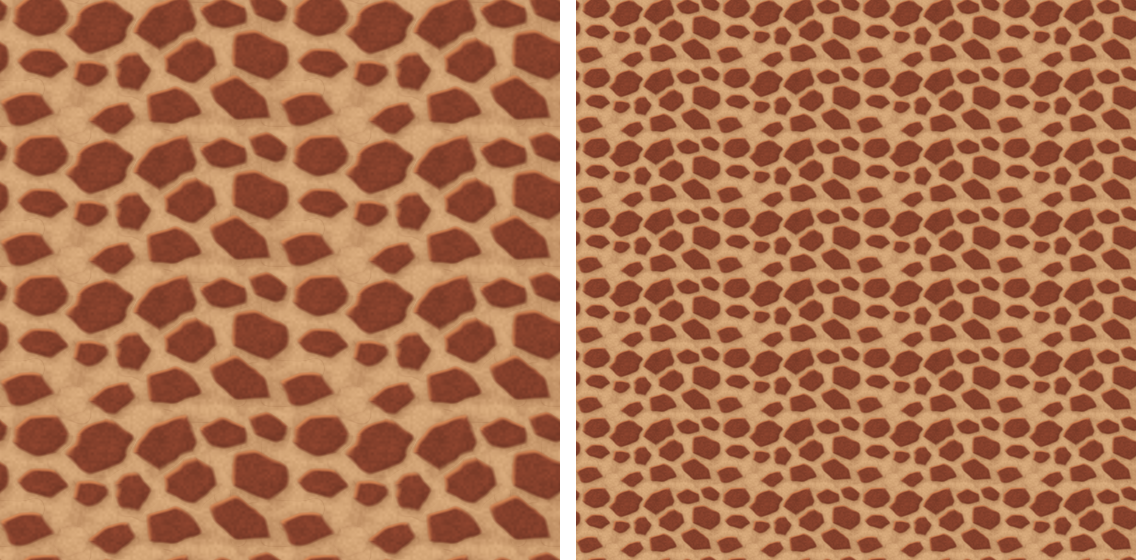
Left, the tile; right, the same tile 2 across and 2 down.
A Shadertoy shader for this pattern:

```glsl
// Seamless bed of rounded brown stones set in sand, lit from the upper left.

const float TAU = 6.2831853;
const vec2 REPEATS = vec2(2.0, 4.0);   // tiles across and down the canvas
const vec2 TILE = vec2(2.0, 1.0);      // tile size in working units
const int COLUMNS = 5;
const int ROWS = 3;
const int SIDES = 6;                   // facets of each stone
const float ROUNDING = 14.0;           // higher gives sharper corners
const float GAP = 0.025;               // half the least gap between stones
const float SOFT = 0.014;              // edge softness
const float RIM = 0.036;               // width of the lit rim
const float SHADOW = 0.035;            // reach of the shadow on the sand
const vec2 LIGHT = vec2(-0.6, 0.8);

// One entry per row of stones, from the top
const vec3 ROW_SHIFT = vec3(0.151, 0.021, -0.109);
const vec3 SWAY = vec3(0.065, 0.09, 0.09);
const vec3 SWAY_PHASE = vec3(2.6, 0.0, 0.0);
const vec3 WIDTH = vec3(0.194, 0.163, 0.158);
const vec3 WIDTH_PHASE = vec3(1.2, 3.9, 3.7);
const vec3 HEIGHT = vec3(0.138, 0.131, 0.120);
const vec3 HEIGHT_VARY = vec3(0.054, 0.042, 0.026);
const vec3 HEIGHT_PHASE = vec3(1.2, 3.3, 3.7);

const vec3 STONE = vec3(0.52, 0.25, 0.17);
const vec3 STONE_EDGE = vec3(0.62, 0.36, 0.24);
const vec3 STONE_LIT = vec3(0.81, 0.49, 0.30);
const vec3 SAND = vec3(0.85, 0.67, 0.485);
const vec3 SAND_WORN = vec3(0.76, 0.57, 0.40);
const vec3 SAND_SHADE = vec3(0.65, 0.45, 0.30);

float hash(vec2 p) {
    vec3 q = fract(p.xyx * 0.1031);
    q += dot(q, q.yzx + 33.33);
    return fract((q.x + q.y) * q.z);
}

// Value noise that wraps with the tile; frequency must be whole
float noise(vec2 p, float frequency) {
    p *= frequency;
    vec2 period = TILE * frequency;
    vec2 i = floor(p), f = p - i;
    f *= f * (3.0 - 2.0 * f);
    vec2 a = mod(i, period), b = mod(i + 1.0, period);
    return mix(mix(hash(a), hash(vec2(b.x, a.y)), f.x),
               mix(hash(vec2(a.x, b.y)), hash(b), f.x), f.y);
}

float wave(int column, float phase) {
    return cos(TAU * (float(column) - phase) / float(COLUMNS));
}

// Irregular rounded polygon of about unit radius
float facets(vec2 q, float id) {
    float sum = 0.0;
    for (int k = 0; k < SIDES; k++) {
        vec2 seed = vec2(id * 7.0 + 3.0, float(k) * 5.0 + 1.0);
        float angle = TAU * (float(k) + 0.6 * hash(seed)) / float(SIDES);
        float reach = mix(0.84, 1.06, hash(seed + 61.0));
        float side = dot(q, vec2(cos(angle), sin(angle))) / reach;
        sum += pow(max(side, 0.0), ROUNDING);
    }
    return pow(sum, 1.0 / ROUNDING) - 1.0;
}

// x: distance to the stones, y: distance to the one buried in sand
vec2 stoneField(vec2 p) {
    float near = 9.0, next = 9.0, buried = 9.0;
    for (int row = 0; row < ROWS; row++)
    for (int column = 0; column < COLUMNS; column++) {
        float lean = wave(column, 1.4);
        vec2 centre = vec2((float(column) + 0.5) * TILE.x / float(COLUMNS)
                           + ROW_SHIFT[row] + SWAY[row] * wave(column, SWAY_PHASE[row]),
                           0.875 - float(row) / float(ROWS) - 0.073 * lean);
        vec2 radii = vec2(WIDTH[row] + 0.048 * wave(column, WIDTH_PHASE[row]),
                          HEIGHT[row] + HEIGHT_VARY[row] * wave(column, HEIGHT_PHASE[row]));
        vec2 v = p - centre;
        v -= TILE * round(v / TILE);
        float c = cos(0.35 * lean), s = sin(0.35 * lean);
        v = vec2(c * v.x + s * v.y, c * v.y - s * v.x);
        float d = facets(v / radii, float(row * COLUMNS + column)) * sqrt(radii.x * radii.y);
        if (row == 2 && column == 1) {
            buried = d;
        } else {
            next = min(next, max(near, d));
            near = min(near, d);
        }
    }
    return vec2(max(near, 0.5 * (near - next) + GAP), buried);
}

void mainImage(out vec4 fragColor, in vec2 fragCoord) {
    vec2 p = fract(fragCoord / iResolution.xy * REPEATS) * TILE;
    float soft = max(SOFT, REPEATS.y / iResolution.y);
    float broad = noise(p, 7.0), medium = noise(p, 15.0), grain = noise(p, 50.0) - 0.5;

    // Stone outline and its slope towards the light
    vec2 wobble = 0.014 * (vec2(medium, noise(p + 0.37, 13.0)) - 0.5);
    vec2 field = stoneField(p + wobble);
    float d = field.x;
    float slope = (stoneField(p + wobble + LIGHT * 0.02).x - d) / 0.02;
    float lit = smoothstep(0.0, 0.9, slope), away = smoothstep(0.0, 0.9, -slope);

    // Sand: worn blotches, hairline cracks, buried stone, shadow
    float worn = 0.65 * smoothstep(0.5, 0.85, 0.6 * broad + 0.4 * medium);
    float crack = 1.0 - smoothstep(0.0, 0.07, abs(noise(p + 0.19, 9.0) - 0.5));
    worn += 0.45 * crack * smoothstep(0.35, 0.7, medium);
    float flatTop = 1.0 - smoothstep(-0.02, 0.01, field.y);
    worn = mix(worn, 0.0, 0.8 * flatTop) + 0.4 * exp(-abs(field.y - 0.01) / 0.015);
    vec3 sand = mix(SAND, SAND_WORN, clamp(worn, 0.0, 1.0));
    float shade = exp(-max(d, 0.0) / SHADOW) * (0.35 + 0.5 * away);
    sand = mix(sand, SAND_SHADE, shade) + 0.05 * grain;

    // Stone: mottled face, dull edge, warm rim on the lit side
    vec3 stone = STONE * (1.0 + 0.09 * (medium - 0.5) + 0.13 * grain);
    stone = mix(stone, STONE_EDGE, 0.5 * smoothstep(-0.6 * RIM, 0.0, d));
    stone = mix(stone, STONE_LIT, lit * smoothstep(-RIM, -0.1 * RIM, d) * (0.75 + 0.4 * broad));
    stone *= 1.0 - 0.1 * away * smoothstep(-2.0 * RIM, 0.0, d);

    fragColor = vec4(mix(stone, sand, smoothstep(-soft, soft, d)), 1.0);
}
```
